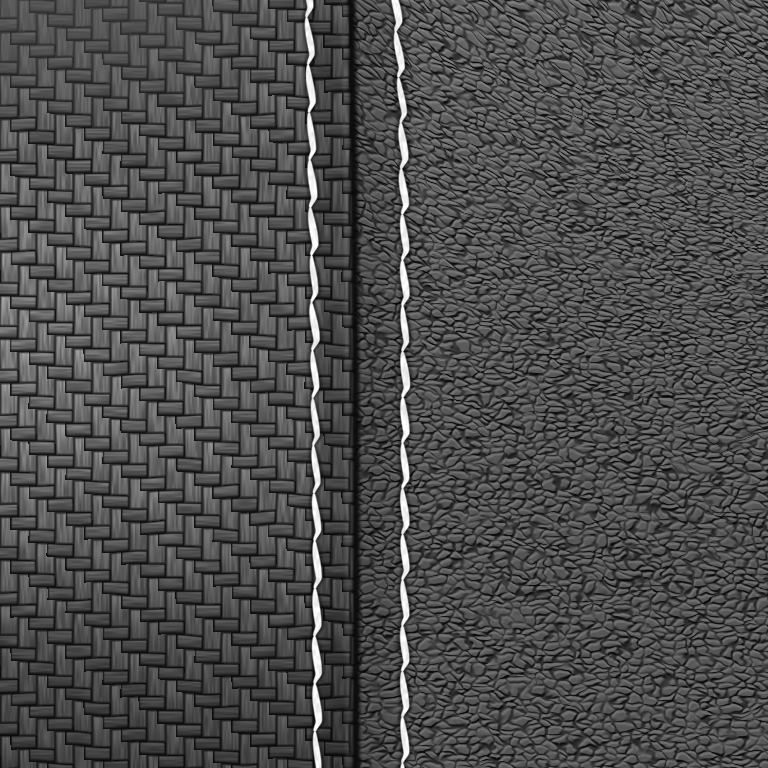
A WebGL 2 fragment shader for this texture:

```glsl
#version 300 es
precision highp float;

uniform vec2 u_resolution;
out vec4 fragColor;

const vec2 WEAVE_CELL = vec2(0.0240, 0.0575);    // column width, repeat height
const float WEAVE_STEP = 0.30;
const float UPRIGHT_SHARE = 0.70;
const vec2 GRAIN_SCALE = vec2(66.0, 96.0);
const float GRAIN_RELIEF = 0.50;
const float STITCH_WIDTH = 0.0047;
const float STITCH_SLANT = 0.0055;
const vec2 LEFT_STITCH = vec2(0.0620, 0.6055);   // period, joint height
const vec2 RIGHT_STITCH = vec2(0.0595, 0.6016);
const vec3 THREAD = vec3(0.99);
const vec3 FOLD_BLACK = vec3(0.035);

float hash(vec2 p) {
    return fract(sin(dot(p, vec2(127.1, 311.7))) * 43758.5453);
}

float noise(vec2 p) {
    vec2 i = floor(p), f = fract(p);
    f = f * f * (3.0 - 2.0 * f);
    return mix(mix(hash(i), hash(i + vec2(1, 0)), f.x),
               mix(hash(i + vec2(0, 1)), hash(i + vec2(1, 1)), f.x), f.y);
}

vec2 noise2(vec2 p) { return vec2(noise(p), noise(p + 37.0)) - 0.5; }

// Slightly bowed seam lines
float leftSeam(float y) { return 0.413 - 0.011 * y * y; }
float rightSeam(float y) { return 0.527 - 0.012 * pow(y, 8.0); }
float foldLine(float y) { return 0.463 - 0.006 * y * y * y; }

// Upright strands in descending steps, crossed by short horizontal ones
float weave(vec2 p) {
    vec2 q = p / WEAVE_CELL + 0.08 * noise2(p * 22.0);
    float column = floor(q.x), x = fract(q.x);
    float v = fract(q.y + column * WEAVE_STEP) / UPRIGHT_SHARE;
    float side = min(x, 1.0 - x);
    float body = smoothstep(0.0, 0.14, side) * smoothstep(0.0, 0.08, min(v, 1.0 - v));
    float streak = 0.78 + 0.44 * noise(p * vec2(430.0, 50.0));
    float shade = mix(0.42, (0.98 + 0.28 * v) * streak, body);
    for (int i = 0; i < 2; i++) {
        float c = column + float(i);
        float h = (fract(q.y + c * WEAVE_STEP) - UPRIGHT_SHARE) / (1.0 - UPRIGHT_SHARE);
        float l = (q.x - c + 0.45) / 1.45;
        float inside = step(0.0, h) * step(0.0, l) * step(l, 1.0);
        float bar = smoothstep(0.0, 0.28, h) * smoothstep(0.0, 0.16, 1.0 - h);
        bar *= smoothstep(0.0, 0.10, min(l, 1.0 - l));
        float thread = 0.80 + 0.40 * noise(p * vec2(50.0, 430.0));
        float tone = mix(0.18, (0.68 + 0.50 * h) * thread, bar);
        shade = mix(shade, tone, inside);
    }
    return shade;
}

// Even field of small rounded pebbles with uneven borders
float grainHeight(vec2 p) {
    vec2 q = vec2(p.x, p.y + 0.50 * (p.x - 0.5) * smoothstep(0.4, 1.0, p.y));
    q *= GRAIN_SCALE;
    q += 0.9 * noise2(q * 0.55) + 0.45 * noise2(q * 1.6 + 9.0);
    vec2 cell = floor(q);
    float near = 9.0, second = 9.0;
    for (int j = -1; j <= 1; j++) {
        for (int i = -1; i <= 1; i++) {
            vec2 c = cell + vec2(i, j);
            vec2 site = c + 0.1 + 0.8 * vec2(hash(c), hash(c + 57.3));
            float d = length((site - q) * vec2(0.8, 1.1));
            second = min(second, max(near, d));
            near = min(near, d);
        }
    }
    float pebble = smoothstep(0.0, 0.45, second - near);
    float depth = 0.45 + 0.55 * noise(q * 1.1 + 8.0);
    return 1.0 - depth * (1.0 - pebble) + 0.35 * (noise(q * 1.7) - 0.5);
}

float leather(vec2 p) {
    float h = grainHeight(p);
    float slope = h - grainHeight(p + vec2(-0.0010, 0.0032));
    float crease = smoothstep(0.10, 0.85, h);
    return mix(0.55, 1.04, crease) + GRAIN_RELIEF * clamp(slope, -0.8, 0.6);
}

// Thread coverage in x, soft shadow in y
vec2 stitch(vec2 p, float seam, vec2 spacing, float seed) {
    float t = (p.y - spacing.y) / spacing.x;
    float id = floor(t), f = fract(t);
    float slant = mix(0.5, -0.5, smoothstep(0.10, 1.0, f));
    slant = mix(-0.5, slant, smoothstep(0.0, 0.24, f));
    float wobble = 0.0012 * (noise(vec2(t * 1.5, seed)) - 0.5);
    float d = abs(p.x - seam - STITCH_SLANT * slant - wobble);
    float plump = pow(max(sin(3.14159 * f), 0.0), 0.6);
    float size = 0.88 + 0.24 * hash(vec2(id, seed));
    float width = STITCH_WIDTH * size * mix(0.20, 1.0, plump);
    float soft = max(0.0013, 0.8 / u_resolution.x);
    return vec2(1.0 - smoothstep(width - soft, width + soft, d),
                1.0 - smoothstep(width, width + 0.007, d));
}

// Broad lighting of the two panels
float weaveLight(vec2 p) {
    float glow = exp(-pow((p.y - 0.56) / 0.22, 2.0));
    float light = 0.345 + 0.10 * glow * (1.0 - 2.2 * p.x);
    return light * mix(0.76, 1.0, smoothstep(0.0, 0.40, p.y));
}

float leatherLight(vec2 p) {
    float light = mix(0.325, 0.370, smoothstep(0.2, 1.0, p.y));
    return light * mix(0.86, 1.0, smoothstep(0.47, 0.56, p.x));
}

void main() {
    vec2 p = gl_FragCoord.xy / u_resolution;
    float fold = p.x - foldLine(p.y);
    float seam = leftSeam(p.y);

    // Woven panel, flattening toward the top left
    float flatness = smoothstep(0.78, 1.0, p.y) * (1.0 - smoothstep(0.15, 0.42, p.x));
    float cloth = mix(weave(p), 0.92, 0.50 * flatness) * weaveLight(p);
    cloth *= mix(1.0, 0.80, smoothstep(seam, seam + 0.008, p.x));
    cloth += 0.06 * exp(-pow((fold + 0.010) / 0.004, 2.0));

    float hide = leather(p) * leatherLight(p);
    vec3 color = vec3(mix(cloth, hide, smoothstep(-0.001, 0.002, fold)));

    // Rolled edge and the shadow it casts
    float gap = smoothstep(-0.006, -0.001, fold) * (1.0 - smoothstep(0.001, 0.010, fold));
    color = mix(color, FOLD_BLACK, 0.92 * gap);

    // Both rows of stitching
    vec2 a = stitch(p, seam, LEFT_STITCH, 3.0);
    vec2 b = stitch(p, rightSeam(p.y), RIGHT_STITCH, 8.0);
    color *= 1.0 - 0.50 * max(a.y, b.y);
    float twist = 0.90 + 0.14 * noise(p * vec2(300.0, 160.0));
    color = mix(color, THREAD * twist, max(a.x, b.x));

    fragColor = vec4(clamp(color, 0.0, 1.0), 1.0);
}
```
